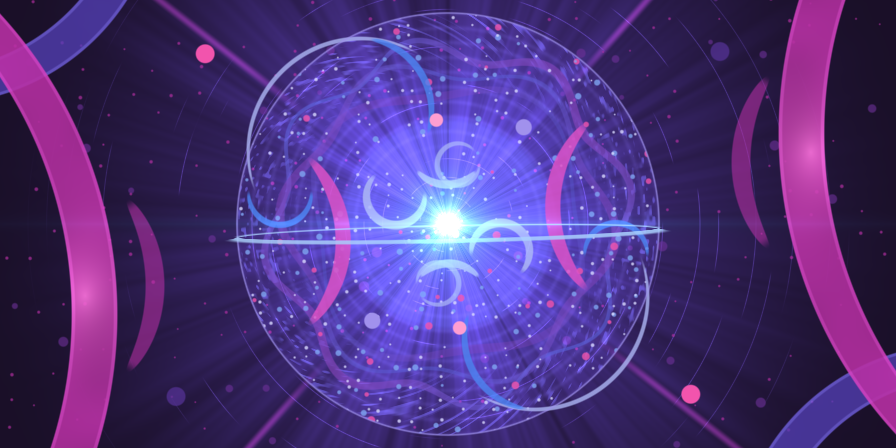
A WebGL 2 fragment shader for this background:

```glsl
#version 300 es
precision highp float;
uniform vec2 u_resolution;
out vec4 fragColor;

float pixel;

float hash(vec2 p) {
  vec3 q = fract(p.xyx * 0.1031);
  q += dot(q, q.yzx + 33.33);
  return fract((q.x + q.y) * q.z);
}

float noise(vec2 p) {
  vec2 i = floor(p), f = fract(p);
  f = f * f * (3.0 - 2.0 * f);
  return mix(mix(hash(i), hash(i + vec2(1, 0)), f.x),
             mix(hash(i + vec2(0, 1)), hash(i + vec2(1, 1)), f.x), f.y);
}

// Coverage of a shape from its signed distance
float fill(float d) {
  return smoothstep(pixel, -pixel, d);
}

// Curved ribbon that tapers away from its middle direction
float arc(vec2 p, vec2 center, float radius, float halfWidth, float dir, float span) {
  vec2 d = p - center;
  float len = max(length(d), 1e-4);
  float a = acos(clamp(dot(d, vec2(cos(dir), sin(dir))) / len, -1.0, 1.0)) / span;
  float width = halfWidth * sqrt(max(0.0, 1.0 - a * a));
  return fill(abs(len - radius) - width) * smoothstep(1.0, 0.85, a);
}

// One randomly placed dot per cell, kept with the given chance
float dots(vec2 p, float scale, float size, float chance) {
  vec2 id = floor(p * scale);
  vec2 spot = 0.25 + 0.5 * vec2(hash(id + 3.1), hash(id + 17.7));
  float radius = size * (0.4 + 0.6 * hash(id + 41.3));
  float d = length(fract(p * scale) - spot) / scale - radius;
  return fill(d) * step(hash(id + 71.9), chance);
}

void main() {
  pixel = 1.0 / u_resolution.y;
  vec2 p = (gl_FragCoord.xy - 0.5 * u_resolution) / u_resolution.y;
  float r = max(length(p), 1e-4);
  vec2 n = p / r;
  float angle = atan(p.y, p.x);
  float inside = fill(r - 0.471);
  vec3 magenta = vec3(0.74, 0.19, 0.66), pink = vec3(0.95, 0.33, 0.68);
  vec3 pale = vec3(0.68, 0.72, 0.96), azure = vec3(0.3, 0.52, 0.95);

  // Dark space with light rays
  float rays = 0.45 * noise(n * 8.0) + 0.33 * noise(n * 23.0 + 7.0) + 0.22 * noise(n * 60.0);
  float halo = smoothstep(1.1, 0.32, r) * (0.25 + 1.15 * rays) * mix(0.65, 1.1, abs(n.y));
  vec3 col = vec3(0.1, 0.06, 0.155) + vec3(0.15, 0.11, 0.33) * halo;
  for (int i = 0; i < 2; i++) {
    vec2 axis = i == 0 ? vec2(-0.79, 0.613) : vec2(0.665, 0.747);
    float off = abs(dot(p, vec2(-axis.y, axis.x)));
    col += vec3(0.3, 0.08, 0.28) * smoothstep(0.013, 0.0, off) * smoothstep(0.38, 0.6, r);
  }

  // Broken orbit lines and drifting dust
  float orbit = floor(r * 24.0);
  float dash = smoothstep(0.6, 0.75, noise(n * 4.0 + orbit * 9.3));
  float line = fill(abs(fract(r * 24.0) - 0.5) / 24.0 - 0.0006);
  col += vec3(0.2, 0.15, 0.38) * line * dash * smoothstep(1.0, 0.6, r);
  col = mix(col, vec3(0.43, 0.19, 0.6), 0.6 * dots(p, 9.0, 0.012, 0.22));
  col = mix(col, magenta, 0.65 * dots(p + 5.0, 19.0, 0.004, 0.25));

  // Globe body, inner disc and fine rings
  col += inside * vec3(0.11, 0.11, 0.32) * smoothstep(0.52, 0.15, r) * (0.65 + 0.7 * rays);
  col += inside * vec3(0.03, 0.02, 0.06);
  col += vec3(0.07, 0.1, 0.18) * smoothstep(0.245, 0.225, r);
  col += inside * vec3(0.045, 0.045, 0.08) * pow(0.5 + 0.5 * sin(r * 190.0), 4.0) * smoothstep(0.12, 0.25, r);
  float grain = noise(vec2(r * 150.0, 0.0) + n * 35.0);
  col += vec3(0.14, 0.15, 0.3) * inside * smoothstep(0.6, 0.95, grain) * smoothstep(0.3, 0.45, r);

  // Wavy ribbons circling inside the rim
  for (int i = 0; i < 3; i++) {
    float k = float(i);
    float wave = 0.39 - 0.04 * k + 0.026 * sin(angle * (8.0 - 2.0 * k) + k * 2.1);
    float tint = 0.5 + 0.5 * sin(angle * 2.0 + k * 2.0);
    float ribbon = fill(abs(r - wave) - 0.004 - 0.006 * tint);
    col = mix(col, mix(vec3(0.36, 0.4, 0.88), vec3(0.56, 0.28, 0.76), tint), ribbon * (0.55 - 0.13 * k));
  }

  // Sparks in the globe
  col = mix(col, pink, 0.8 * inside * dots(p + 2.0, 15.0, 0.009, 0.2));
  col = mix(col, vec3(0.5, 0.65, 0.95), 0.8 * inside * dots(p + 9.0, 23.0, 0.007, 0.3));
  col = mix(col, vec3(0.85, 0.85, 1.0), 0.8 * inside * dots(p + 4.0, 42.0, 0.004, 0.25));

  // Shapes repeated under a half turn
  for (int i = 0; i < 2; i++) {
    vec2 q = i == 0 ? p : -p;
    float corner = arc(q, vec2(-1.156, 0.786), 0.482, 0.043, -0.75, 1.5);
    float cornerCore = arc(q, vec2(-1.156, 0.786), 0.482, 0.036, -0.75, 1.5);
    col = mix(col, vec3(0.33, 0.25, 0.72), 0.75 * corner);
    col += vec3(0.1, 0.11, 0.15) * (corner - cornerCore);

    float band = arc(q, vec2(-1.766, -0.203), 0.977, 0.051, 0.0, 1.3);
    float bandCore = arc(q, vec2(-1.766, -0.203), 0.977, 0.043, 0.0, 1.3);
    float shine = exp(-18.0 * length((q - vec2(-0.81, -0.16)) * vec2(1.0, 0.7)));
    col = mix(col, magenta * (0.85 + 0.15 * noise(q * 9.0)), 0.88 * band);
    col += band * shine * vec3(0.3, 0.25, 0.25) + vec3(0.1, 0.06, 0.1) * (band - bandCore);

    col = mix(col, magenta, 0.55 * arc(q, vec2(-0.982, -0.138), 0.328, 0.021, 0.0, 0.63));
    col = mix(col, vec3(0.86, 0.32, 0.78), 0.85 * arc(q, vec2(-0.497, -0.039), 0.263, 0.017, 0.0, 0.8));

    col = mix(col, pale, 0.8 * arc(q, vec2(-0.193, 0.161), 0.253, 0.005, 2.27, 1.25));
    col = mix(col, azure, 0.8 * arc(q, vec2(-0.198, 0.253), 0.161, 0.008, 0.55, 0.9));
    col = mix(col, azure, 0.8 * arc(q, vec2(-0.375, 0.068), 0.07, 0.007, 4.71, 1.7));

    col = mix(col, pale, 0.85 * arc(q, vec2(-0.117, 0.0625), 0.065, 0.01, 4.36, 2.1));
    col = mix(col, pale, 0.7 * arc(q, vec2(0.023, 0.133), 0.047, 0.006, 3.5, 2.9));
    col = mix(col, pale, 0.85 * arc(q, vec2(-0.003, 0.174), 0.086, 0.009, 4.71, 0.9));

    col = mix(col, pink, fill(length(q - vec2(-0.542, 0.38)) - 0.021));
    col = mix(col, vec3(1.0, 0.62, 0.82), fill(length(q - vec2(-0.026, 0.232)) - 0.015));
    col = mix(col, vec3(0.63, 0.57, 0.93), fill(length(q - vec2(0.169, 0.216)) - 0.018));
    col = mix(col, vec3(0.34, 0.2, 0.6), 0.7 * fill(length(q - vec2(0.607, 0.385)) - 0.021));
  }

  // Globe rim and flat equator ring
  col = mix(col, vec3(0.62, 0.57, 0.93), 0.7 * fill(abs(r - 0.471) - 0.0018));
  vec2 e = vec2(p.x, p.y + 0.021 - 0.022 * p.x);
  vec2 axes = vec2(0.47, 0.017);
  float level = length(e / axes);
  float ring = abs(level - 1.0) * level / max(length(e / (axes * axes)), 1e-3);
  col = mix(col, vec3(0.66, 0.8, 0.97), 0.85 * fill(ring - (e.y < 0.0 ? 0.0045 : 0.0015)));

  // Central star, cyan cloud and horizontal flare
  float cloud = exp(-r * r / 0.007) * (0.5 + 0.9 * noise(n * 3.0 + 4.0));
  col += vec3(0.02, 0.42, 0.38) * cloud;
  col += vec3(0.12, 0.26, 0.42) * exp(-abs(p.y) * 75.0 - abs(p.x) * 2.6);
  col += vec3(0.9, 1.0, 1.0) * (exp(-r * r / 0.0007) + 0.35 * exp(-r * 28.0) * (0.4 + rays));
  fragColor = vec4(clamp(col, 0.0, 1.0), 1.0);
}
```
